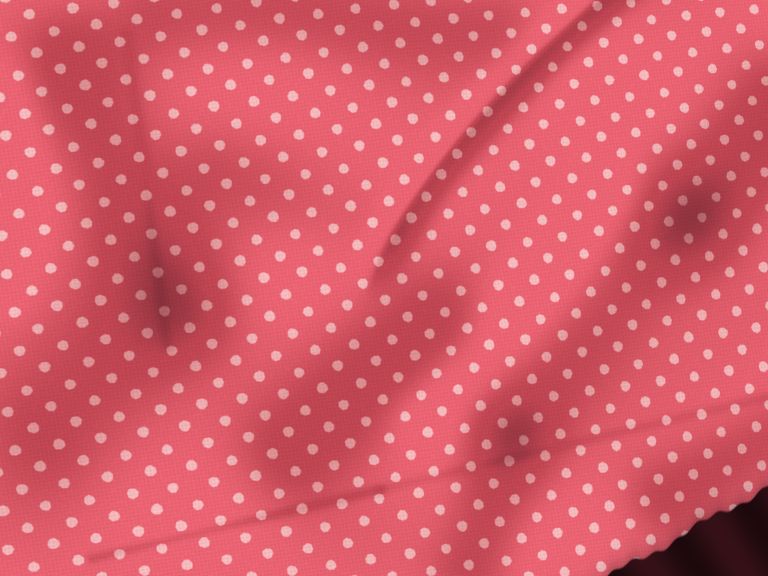
Give the GLSL for this texture, as a WebGL 2 fragment shader.

```glsl
#version 300 es
precision highp float;
// Rumpled pink cotton with a slanted grid of pale polka dots.
uniform vec2 u_resolution;
out vec4 fragColor;

vec2 hash2(vec2 c) {
  vec2 s = vec2(dot(c, vec2(127.1, 311.7)), dot(c, vec2(269.5, 183.3)));
  return fract(sin(s) * 43758.55);
}

// Distance to the nearest scattered point, for uneven yarn.
float cellular(vec2 p) {
  vec2 cell = floor(p);
  float nearest = 2.0;
  for (int y = -1; y <= 1; y++)
    for (int x = -1; x <= 1; x++) {
      vec2 c = cell + vec2(x, y);
      nearest = min(nearest, length(c + hash2(c) - p));
    }
  return nearest;
}

// Soft ridge along the segment a-b; width is its falloff radius.
float ridge(vec2 p, vec2 a, vec2 b, float width) {
  vec2 ab = b - a;
  float t = clamp(dot(p - a, ab) / dot(ab, ab), 0.0, 1.0);
  float d = length(p - a - ab * t) / width;
  return exp(-d * d);
}

// Position on the cloth: one dot per unit cell, squeezed toward the right.
vec2 clothCoord(vec2 p) {
  vec2 d = p - vec2(0.724, 0.5545);
  float u = dot(d, vec2(15.01, 2.53));
  float v = dot(d, vec2(-2.02, 14.59));
  u += 0.0065 * u * u;
  v += 0.008 * max(u, 0.0) * max(v, 0.0);
  return vec2(u + v, u - v);
}

// Returns dot coverage, with small changes of size, place and outline.
float polkaDots(vec2 q, float pixel) {
  vec2 id = floor(q + 0.5);
  vec2 r = hash2(id);
  vec2 d = q - id - (r - 0.5) * 0.06;
  float angle = atan(d.y, d.x);
  float radius = 0.188 + 0.018 * (r.x - 0.5)
    + 0.007 * sin(angle * 3.0 + r.y * 6.3) + 0.005 * sin(angle * 7.0 + r.x * 6.3);
  float soft = max(pixel, 0.025);
  return 1.0 - smoothstep(-soft, soft, length(d) - radius);
}

// Shadow amount: 0 is lit cloth, 1 is shaded, 2 is a deep crease.
float foldShadow(vec2 p) {
  float s = 0.2;
  // broad valleys
  s += 0.75 * ridge(p, vec2(0.12, 0.88), vec2(0.30, 0.46), 0.10);
  s += 0.75 * ridge(p, vec2(0.30, 0.46), vec2(0.08, 0.26), 0.12);
  s += 0.85 * ridge(p, vec2(0.76, 0.42), vec2(0.52, 0.22), 0.10);
  s += 0.75 * ridge(p, vec2(0.88, 0.26), vec2(1.20, 0.62), 0.09);
  s += 0.90 * ridge(p, vec2(1.20, 0.62), vec2(1.36, 0.80), 0.10);
  s += 0.70 * ridge(p, vec2(0.82, 0.02), vec2(0.90, 0.24), 0.07);
  s += 0.55 * ridge(p, vec2(0.28, 0.98), vec2(0.85, 0.96), 0.09);
  s += 0.70 * ridge(p, vec2(1.16, 0.14), vec2(1.38, 0.26), 0.07);
  s += 0.35 * ridge(p, vec2(0.38, 0.70), vec2(0.62, 0.62), 0.09);
  // lit crests
  s -= 0.50 * ridge(p, vec2(0.74, 0.28), vec2(1.05, 0.66), 0.07);
  s -= 0.35 * ridge(p, vec2(0.00, 0.50), vec2(0.02, 0.85), 0.06);
  // thin pressed creases
  s += 0.40 * ridge(p, vec2(0.16, 0.03), vec2(0.66, 0.15), 0.010);
  s += 0.22 * ridge(p, vec2(0.66, 0.15), vec2(1.33, 0.31), 0.010);
  s += 0.22 * ridge(p, vec2(0.22, 0.94), vec2(0.29, 0.40), 0.012);
  // the long curved crease, sharp on its left and fading to the right
  float t = max(p.y - 0.46, 0.0);
  float slope = 1.55 * sqrt(t);
  float side = (p.x - 0.64 - 1.03 * pow(t, 1.5)) / sqrt(1.0 + slope * slope);
  float reach = smoothstep(0.46, 0.60, p.y);
  float spread = side < 0.0 ? 0.010 : 0.035;
  s += 1.15 * reach * exp(-side * side / (spread * spread));
  s -= 0.25 * reach * exp(-pow((side + 0.035) / 0.025, 2.0));
  // slow unevenness
  s += 0.09 * sin(p.x * 11.0 + 2.0 * sin(p.y * 7.0)) + 0.07 * sin(p.y * 17.0 - p.x * 9.0);
  return clamp(s, 0.0, 2.0);
}

void main() {
  vec2 p = gl_FragCoord.xy / u_resolution.y;
  float pixel = 1.0 / u_resolution.y;
  vec2 q = clothCoord(p);
  float shade = foldShadow(p);

  // woven threads and specks
  float weave = 0.5 * sin(q.x * 34.0) * sin(q.y * 34.0) + 0.6 * (cellular(q * 7.0) - 0.45);

  // cloth and dots under the same shadow
  float mid = smoothstep(0.1, 1.0, shade);
  float deep = smoothstep(1.0, 2.0, shade);
  vec3 cloth = mix(vec3(0.92, 0.39, 0.45), vec3(0.75, 0.27, 0.32), mid);
  cloth = mix(cloth, vec3(0.53, 0.19, 0.23), deep);
  vec3 spot = mix(vec3(0.96, 0.73, 0.74), vec3(0.86, 0.56, 0.57), mid);
  spot = mix(spot, vec3(0.66, 0.36, 0.38), deep);
  vec3 color = mix(cloth, spot, polkaDots(q, pixel * 21.0));
  color *= 1.0 + 0.06 * weave;

  // frayed hem and the dark ground below it
  float hem = p.y - 0.57 * (p.x - 1.06) + 0.006 * sin(p.x * 45.0) + 0.003 * sin(p.x * 170.0);
  color *= 1.0 - 0.25 * exp(-max(hem, 0.0) * 60.0);
  vec3 ground = vec3(0.16, 0.05, 0.07) * (1.0 + 0.3 * sin(p.x * 40.0 + p.y * 25.0));
  color = mix(ground, color, smoothstep(-0.003, 0.003, hem));
  fragColor = vec4(color, 1.0);
}
```
